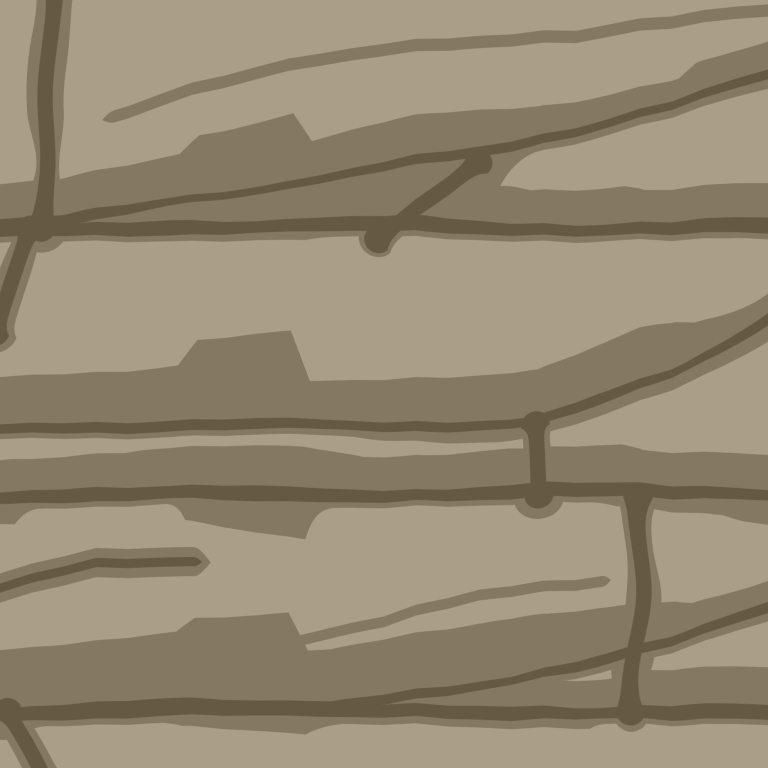
Write a WebGL 1 fragment shader that draws this texture.

```glsl
precision highp float;
// Flat, three-tone layered rock: each bed has a level seam and a riser that
// peels off it, both casting a stepped shade upward. Joints, spurs and veins
// cross the beds; all parts merge as signed distances for crack and shade.

uniform vec2 u_resolution;

const vec3 STONE = vec3(0.67, 0.62, 0.53);
const vec3 SHADE = vec3(0.52, 0.47, 0.38);
const vec3 CRACK = vec3(0.40, 0.35, 0.26);

// One component per bed, bottom to top.
const vec3 SEAM_Y      = vec3(0.073, 0.356, 0.704);
const vec3 RISER_START = vec3(0.43, 0.70, 0.08);
const vec3 RISER_GAP   = vec3(0.004, 0.088, 0.010);
const vec3 RISER_RISE  = vec3(0.135, 0.140, 0.185);
const vec3 VEIN_START  = vec3(0.31, -0.25, 0.10);
const vec3 VEIN_END    = vec3(0.82, 0.29, 1.10);
const vec3 VEIN_Y      = vec3(0.145, 0.180, 0.845);
const vec3 VEIN_RISE   = vec3(0.100, 0.090, 0.145);
const vec3 VEIN_WIDTH  = vec3(0.007, 0.019, 0.008);
const vec3 VEIN_CORE   = vec3(-0.01, 0.006, -0.01);
const vec3 JOINT_FOOT  = vec3(0.825, 0.709, 0.050);
const vec3 JOINT_HEAD  = vec3(0.838, 0.700, 0.070);
const vec3 JOINT_TOP   = vec3(0.350, 0.445, 1.040);
const vec3 SPUR_FOOT_X = vec3(0.060, -0.010, 0.490);
const vec3 SPUR_FOOT_Y = vec3(-0.02, 0.570, 0.690);
const vec3 SPUR_HEAD_X = vec3(0.015, 0.035, 0.615);
const vec3 SPUR_HEAD_Y = vec3(0.073, 0.700, 0.790);

const float SEAM_WIDTH  = 0.0085;
const float RISER_WIDTH = 0.0065;
const float JOINT_WIDTH = 0.0100;
const float SEAM_SHADE  = 0.036;
const float RISER_SHADE = 0.078;
const float EDGE_RIM    = 0.007;
const float WOBBLE      = 0.016;

float hash(float n) {
  return fract(sin(n * 127.1 + 3.7) * 43758.5);
}

// Smooth, straight-sided and stepped noise along a line.
float waveNoise(float x, float seed) {
  float i = floor(x), f = fract(x);
  return mix(hash(i + seed), hash(i + 1.0 + seed), f * f * (3.0 - 2.0 * f));
}

float chipNoise(float x, float seed) {
  float i = floor(x);
  return mix(hash(i + seed), hash(i + 1.0 + seed), fract(x));
}

float stepNoise(float x, float seed) {
  x += 0.25 * sin(x * 2.3 + seed);
  float i = floor(x), f = fract(x);
  float ledge = clamp((f - 0.84) / 0.16, 0.0, 1.0);
  return mix(hash(i + seed), hash(i + 1.0 + seed), ledge) + 0.2 * f * (1.0 - ledge);
}

// Adds a near-level crack: x of the result is crack, y is shade distance.
vec2 addLayer(vec2 field, float x, float d, float width, float shade, float seed) {
  width *= 0.75 + 0.5 * chipNoise(x * 9.0, seed);
  float under = EDGE_RIM + 0.025 * pow(stepNoise(x * 4.0, seed + 31.0), 4.0);
  float above = shade * (0.55 + 0.8 * stepNoise(x * 4.5, seed + 57.0));
  float crack = abs(d) - width;
  float band = max(d - width - above, -d - width - under);
  return min(field, vec2(crack, band));
}

// Adds a steep crack that flares where it meets its neighbours.
vec2 addJoint(vec2 field, vec2 p, vec2 a, vec2 b, float width, float seed) {
  vec2 ab = b - a;
  float t = clamp(dot(p - a, ab) / dot(ab, ab), 0.0, 1.0);
  float flare = 1.0 + 0.9 * pow(abs(2.0 * t - 1.0), 8.0);
  float crack = length(p - a - ab * t) - width * flare;
  float rim = EDGE_RIM * (0.5 + 2.0 * waveNoise(p.y * 14.0, seed));
  return min(field, vec2(crack, crack - rim));
}

vec3 rock(vec2 p, float soft) {
  vec2 field = vec2(1.0);
  // Small chips roughen every edge; the bow bends the steep cracks.
  p.y += 0.004 * (chipNoise(p.x * 24.0, 5.0) - 0.5);
  vec2 bowed = p + vec2(0.016 * (waveNoise(p.y * 9.0, 71.0) - 0.5), 0.0);

  for (int k = 0; k < 3; k++) {
    float seed = 113.0 * float(k) + 11.0;
    float wander = WOBBLE * (waveNoise(p.x * 4.0, seed) - 0.5);
    float seam = SEAM_Y[k] + wander;
    field = addLayer(field, p.x, p.y - seam, SEAM_WIDTH, SEAM_SHADE, seed);

    float t = max(p.x - RISER_START[k], 0.0) / (1.0 - RISER_START[k]);
    float riser = seam + RISER_GAP[k] + RISER_RISE[k] * mix(t, t * t * t, 0.3)
      + 0.6 * WOBBLE * (waveNoise(p.x * 5.0, seed + 17.0) - 0.5);
    float shade = RISER_SHADE * (1.0 - 0.65 * smoothstep(0.4, 1.0, t));
    field = addLayer(field, p.x, p.y - riser, RISER_WIDTH, shade, seed + 23.0);

    // Vein: a tapered line, mostly without a dark core.
    float v = (p.x - VEIN_START[k]) / (VEIN_END[k] - VEIN_START[k]);
    float vein = VEIN_Y[k] + VEIN_RISE[k] * v * (1.7 - 0.7 * v)
      + 0.022 * (chipNoise(p.x * 8.0, seed + 41.0) - 0.5);
    float taper = smoothstep(0.0, 0.05, v) * smoothstep(1.0, 0.93, v);
    float offset = abs(p.y - vein) + 0.03 * (1.0 - taper);
    field = min(field, vec2(offset - VEIN_CORE[k], offset - VEIN_WIDTH[k]));

    field = addJoint(field, bowed, vec2(JOINT_FOOT[k], SEAM_Y[k]),
      vec2(JOINT_HEAD[k], JOINT_TOP[k]), JOINT_WIDTH, seed + 61.0);
    field = addJoint(field, bowed, vec2(SPUR_FOOT_X[k], SPUR_FOOT_Y[k]),
      vec2(SPUR_HEAD_X[k], SPUR_HEAD_Y[k]), JOINT_WIDTH, seed + 83.0);
  }
  vec3 color = mix(SHADE, STONE, smoothstep(-soft, soft, field.y));
  return mix(CRACK, color, smoothstep(-soft, soft, field.x));
}

void main() {
  float pixel = 1.0 / min(u_resolution.x, u_resolution.y);
  vec3 sum = vec3(0.0);
  // Four samples per pixel keep the stepped ledges smooth.
  for (int i = 0; i < 4; i++) {
    vec2 shift = vec2(mod(float(i), 2.0), floor(float(i) / 2.0)) * 0.5 - 0.25;
    sum += rock((gl_FragCoord.xy + shift) * pixel, 0.6 * pixel);
  }
  gl_FragColor = vec4(sum * 0.25, 1.0);
}
```
